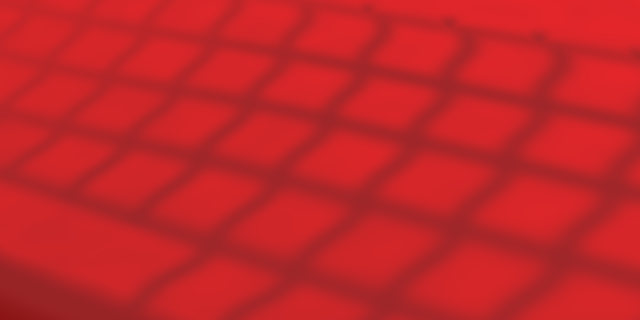
A WebGL 2 fragment shader for this background:

```glsl
#version 300 es
precision highp float;
// Out-of-focus red keyboard receding in perspective, with soft dark gaps between the keys.
uniform vec2 u_resolution;
out vec4 fragColor;

float hash(vec2 p) {
    return fract(sin(dot(p, vec2(127.1, 311.7))) * 43758.5);
}

vec2 gradient(vec2 cell) {
    float angle = 6.2832 * hash(cell);
    return vec2(cos(angle), sin(angle));
}

float gradientNoise(vec2 p) {
    vec2 i = floor(p), f = fract(p);
    vec2 s = f * f * (3.0 - 2.0 * f);
    vec2 e = vec2(0.0, 1.0);
    float low = mix(dot(gradient(i), f), dot(gradient(i + e.yx), f - e.yx), s.x);
    float high = mix(dot(gradient(i + e.xy), f - e.xy), dot(gradient(i + e.yy), f - e.yy), s.x);
    return mix(low, high, s.y);
}

// Soft profile of a blurred line
float blurredLine(float d, float sharpness) {
    return exp(-d * d * sharpness);
}

// Canvas position (y down) to key units: x counts columns, y counts rows
vec2 keyboardPlane(vec2 p) {
    mat3 perspective = mat3(0.1779, 0.0368, -0.0424,
                            -0.1288, 0.1465, -0.0208,
                            0.7422, -0.0130, 1.0);
    vec3 h = inverse(perspective) * vec3(p, 1.0);
    vec2 key = h.xy / h.z;
    key.y += 0.055 * smoothstep(-2.0, 2.0, key.x) * key.y * max(4.0 - key.y, 0.0);
    key.x -= 0.055 * key.y * (3.3 - key.y);    // drift of the columns
    key.x -= 0.045 * sin(6.2832 * key.y);      // stagger from row to row
    return key;
}

void main() {
    vec2 p = gl_FragCoord.xy / u_resolution;
    p = vec2(2.0 * p.x, 1.0 - p.y);
    vec2 key = keyboardPlane(p);

    // Gaps between rows; the farthest is fainter and set back
    float row = clamp(round(key.y), 0.0, 4.0);
    float farthest = 1.0 - step(0.5, row);
    float rowGap = mix(0.78, 0.5, farthest) * blurredLine(key.y - row + 0.1 * farthest, 40.0);

    // Gaps between columns; the long bar at lower left has none
    float longBar = smoothstep(3.95, 4.15, key.y) * (1.0 - smoothstep(1.45, 1.65, key.x));
    float columnGap = 0.76 * blurredLine(key.x - round(key.x), 48.0);
    columnGap *= smoothstep(-0.25, 0.1, key.y) * (1.0 - longBar);
    float gap = 1.0 - (1.0 - rowGap) * (1.0 - columnGap);

    // Small shadows along the far edge
    vec2 notch = vec2(fract(key.x + 0.7) - 0.5, key.y + 0.18);
    gap = max(gap, 0.75 * exp(-dot(notch * notch, vec2(60.0, 35.0))));

    // Contrast fades toward the far left corner
    gap *= mix(0.35, 1.0, smoothstep(0.0, 0.9, 0.5 * p.x + p.y));

    // Key faces: light from the upper right, slight variation and smudges
    float light = clamp(0.55 + 0.25 * p.x - 0.6 * p.y, 0.0, 1.0);
    vec3 color = mix(vec3(0.79, 0.15, 0.16), vec3(0.885, 0.15, 0.165), light);
    float variation = 0.015 * (hash(floor(key)) - 0.5);
    float smudge = 0.03 * gradientNoise(key * 2.3);
    color.r += (variation + smudge) * (1.0 - gap);
    color = mix(color, vec3(0.61, 0.15, 0.16), gap);

    // Shaded front edge and the dark surface below it
    color = mix(color, vec3(0.60, 0.14, 0.15), smoothstep(4.95, 5.35, key.y));
    color = mix(color, vec3(0.55, 0.08, 0.08), smoothstep(5.5, 5.95, key.y));

    fragColor = vec4(color, 1.0);
}
```
